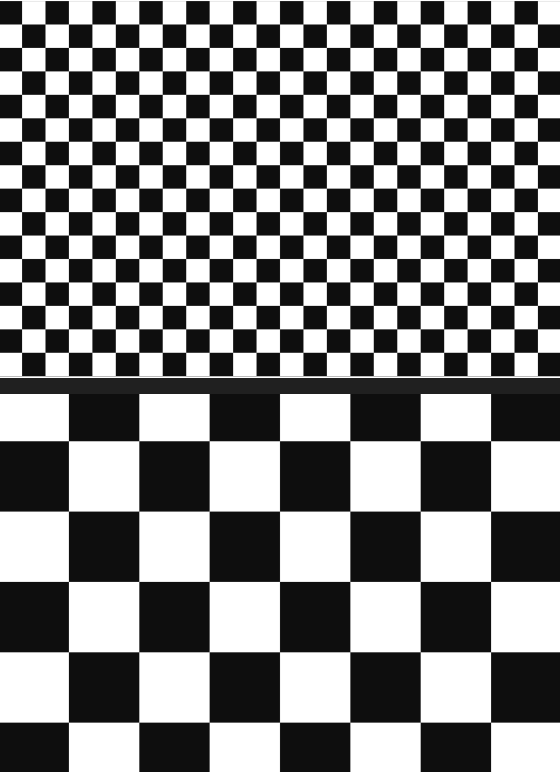
Top: the whole. Bottom: its middle third, enlarged.
A WebGL 2 fragment shader for this pattern:

```glsl
#version 300 es
precision highp float;
// Black and white checkerboard, 16 rows of squares with a thin white margin above and below.

uniform vec2 u_resolution;
out vec4 fragColor;

// Signed distance to the nearest whole number, positive in even cells.
vec2 signedEdge(vec2 p) {
  return 0.5 - abs(mod(p + 0.5, 2.0) - 1.0);
}

void main() {
  // Square units: 23.88 across the width, with a grid corner near the centre.
  float pixel = 23.88 / u_resolution.x;
  vec2 p = (gl_FragCoord.xy - 0.5 * u_resolution) * pixel - vec2(0.0, 0.015);

  // Each axis flips sign from square to square; their product is the checker.
  vec2 side = clamp(signedEdge(p) / (0.55 * pixel), -1.0, 1.0);
  float white = 0.5 + 0.5 * side.x * side.y;

  // White margin beyond the outer rows.
  float margin = clamp((abs(p.y) - 8.0) / (1.1 * pixel) + 0.5, 0.0, 1.0);
  white = max(white, margin);

  fragColor = vec4(mix(vec3(0.053), vec3(1.0), white), 1.0);
}
```
